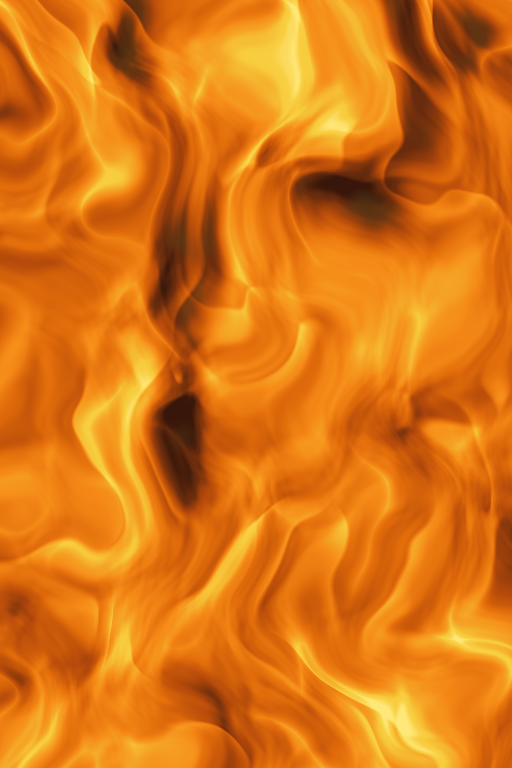
A WebGL 1 fragment shader for this texture:

```glsl
precision highp float;
uniform vec2 u_resolution;

vec2 gradientAt(vec2 cell) {
  float angle = 6.2832 * fract(sin(dot(cell, vec2(127.1, 311.7))) * 43758.5453);
  return vec2(cos(angle), sin(angle));
}

// Signed gradient noise
float noise(vec2 p) {
  vec2 i = floor(p), f = fract(p);
  vec2 u = f * f * f * (f * (f * 6.0 - 15.0) + 10.0);
  vec2 e = vec2(1.0, 0.0);
  float low = mix(dot(gradientAt(i), f), dot(gradientAt(i + e), f - e), u.x);
  float high = mix(dot(gradientAt(i + e.yx), f - e.yx), dot(gradientAt(i + 1.0), f - 1.0), u.x);
  return mix(low, high, u.y);
}

float fbm(vec2 p) {
  float sum = 0.0, weight = 1.0;
  for (int i = 0; i < 4; i++) {
    sum += weight * noise(p);
    p = mat2(1.6, 1.0, -1.0, 1.6) * p + 7.3;
    weight *= 0.48;
  }
  return sum;
}

// Curling displacement of the rising gas
vec2 swirl(vec2 p) {
  vec2 broad = vec2(noise(p * 3.0 + 4.7), noise(p * 3.0 + 21.3));
  vec2 small = vec2(noise(p * 7.5 + 33.1), noise(p * 7.5 + 58.9));
  return broad * 0.22 + small * 0.06;
}

// Translucent tongue: glowing rim, crisp outside, fading inside
float flameSheet(vec2 p, float seed) {
  vec2 q = p * vec2(4.6, 1.9) + seed;
  float f = fract(noise(q) * 2.2 + 0.35 * q.x + 0.12 * noise(q * 3.1));
  float softness = mix(0.08, 0.5, smoothstep(-0.3, 0.3, noise(p * 4.0 + seed * 1.7)));
  float presence = smoothstep(-0.3, 0.25, noise(p * vec2(5.0, 3.0) - seed));
  return f * f * (1.0 - smoothstep(1.0 - softness, 1.0, f)) * presence;
}

// Thin bright strand along a zero line of the noise
float filament(vec2 p, float seed) {
  float strand = exp(-18.0 * abs(noise(p * vec2(5.0, 1.8) + seed)));
  return strand * smoothstep(0.0, 0.35, noise(p * vec2(4.0, 3.0) + seed * 2.3));
}

vec3 fireColor(float heat) {
  vec3 c = mix(vec3(0.22, 0.09, 0.04), vec3(0.41, 0.17, 0.05), smoothstep(-2.9, -1.9, heat));
  c = mix(c, vec3(0.71, 0.29, 0.04), clamp((heat + 1.9) / 0.85, 0.0, 1.0));
  c = mix(c, vec3(0.88, 0.42, 0.04), clamp((heat + 1.05) / 0.85, 0.0, 1.0));
  c = mix(c, vec3(0.96, 0.54, 0.09), clamp((heat + 0.2) / 0.8, 0.0, 1.0));
  c = mix(c, vec3(0.96, 0.65, 0.15), clamp((heat - 0.6) / 0.65, 0.0, 1.0));
  c = mix(c, vec3(0.97, 0.80, 0.24), clamp((heat - 1.25) / 0.7, 0.0, 1.0));
  return mix(c, vec3(1.0, 0.91, 0.48), smoothstep(2.0, 3.2, heat));
}

void main() {
  vec2 p = gl_FragCoord.xy / u_resolution.x;
  vec2 flow = p + swirl(p);
  flow.x -= 0.25 * flow.y;

  // Broad glow and softer billows
  float heat = -0.45 + 2.0 * noise(flow * vec2(3.6, 2.4) + 11.0);
  heat += 1.7 * fbm(flow * vec2(8.0, 4.0) + 2.0);

  // Overlapping tongues, one family leaning the other way
  vec2 leaning = vec2(flow.x + 0.6 * flow.y, flow.y);
  heat += 1.9 * flameSheet(flow, 3.4);
  heat += 1.7 * flameSheet(leaning * 1.35, 17.8);
  heat += 1.7 * filament(flow, 8.6) + 1.3 * filament(leaning * 1.2, 41.2);

  // Fine streaks along the flow
  heat += 0.35 * noise(flow * vec2(38.0, 7.0)) + 0.2 * noise(leaning * vec2(70.0, 16.0));

  // Dark gaps, rarer near the bottom
  float gap = smoothstep(0.1, 0.46, noise((p + 0.5 * swirl(p)) * vec2(4.4, 3.2) + 27.0));
  gap *= smoothstep(0.0, 0.6, p.y);
  heat -= 1.9 * gap;

  vec3 color = fireColor(heat);
  float smoke = gap * smoothstep(-0.6, -2.2, heat) * smoothstep(0.0, 0.3, noise(p * 9.0 + 5.0));
  color = mix(color, vec3(0.36, 0.25, 0.09), 0.5 * smoke);
  gl_FragColor = vec4(color, 1.0);
}
```
